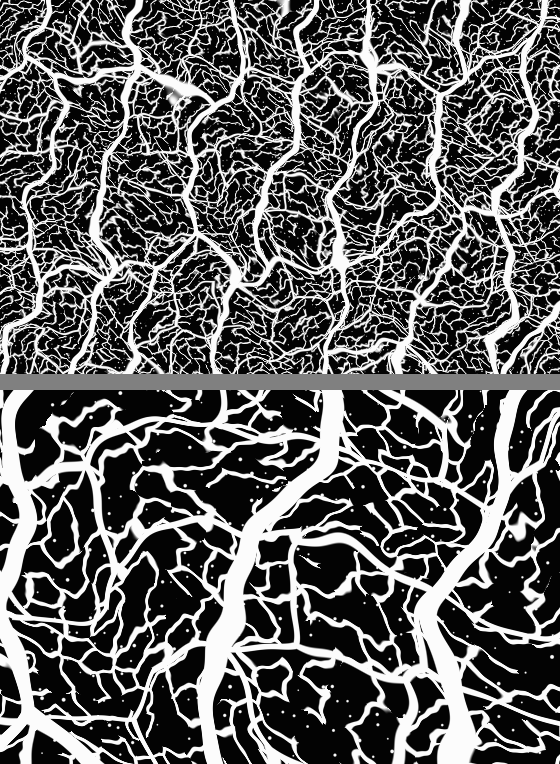
Top: the whole. Bottom: its middle third, enlarged.
Reproduce this pattern procedurally as a Shadertoy shader.

```glsl
// Leaf skeleton: white branching veins of three ranks over black tissue.

vec2 hash2(vec2 c) {
    vec3 q = fract(c.xyx * vec3(0.1031, 0.1030, 0.0973));
    q += dot(q, q.yzx + 33.33);
    return fract((q.xx + q.yz) * q.zy);
}

vec2 cellPoint(vec2 cell) {
    return 0.1 + 0.8 * hash2(cell + 57.0);
}

// Layered sines that bend straight cell borders into organic curves
vec2 wobble(vec2 p, float freq) {
    vec2 a = sin(p.yx * freq + vec2(0.7, 2.1) + 1.3 * sin(p * freq * 0.7));
    vec2 b = sin(p.yx * freq * 2.3 + p * freq * 1.1 + vec2(4.0, 1.0));
    return (a + 0.5 * b) / freq;
}

// Signed distance to stretched cellular borders.
// Upright borders get the full half width, level ones width * crossRatio;
// the share "gaps" of the borders is left out to give open ends.
float veins(vec2 p, vec2 size, float width, float crossRatio, float gaps) {
    vec2 q = p / size, home = floor(q), f = q - home;
    vec2 nearCell = vec2(0.0), nearPoint = vec2(0.0);
    float best = 1e3;
    for (int y = -1; y <= 1; y++)
    for (int x = -1; x <= 1; x++) {
        vec2 c = vec2(x, y);
        vec2 r = c + cellPoint(home + c) - f;
        if (dot(r, r) < best) {
            best = dot(r, r);
            nearCell = c;
            nearPoint = r;
        }
    }
    float dist = 1.0;
    for (int y = -2; y <= 2; y++)
    for (int x = -2; x <= 2; x++) {
        if (x == 0 && y == 0) continue;
        vec2 c = nearCell + vec2(x, y);
        vec2 r = c + cellPoint(home + c) - f;
        vec2 n = normalize(r - nearPoint);
        vec2 slope = n / size;
        // Both sides of a border share the same random pair
        vec2 rnd = hash2(2.0 * home + nearCell + c + 311.0);
        if (rnd.x < gaps) continue;
        float upright = abs(slope.x) / length(slope);
        float w = width * mix(crossRatio, 1.0, upright) * (0.8 + 0.4 * rnd.y);
        dist = min(dist, dot(0.5 * (r + nearPoint), n) / length(slope) - w);
    }
    return dist;
}

// Sparse tiny dots, one at most per grid cell
float specks(vec2 p) {
    vec2 q = p / 0.012, cell = floor(q);
    vec2 rnd = hash2(cell + 900.0);
    vec2 center = 0.25 + 0.5 * hash2(cell + 400.0);
    float radius = rnd.x < 0.3 ? 0.0006 + 0.0011 * rnd.y : -0.01;
    return length(q - cell - center) * 0.012 - radius;
}

void mainImage(out vec4 fragColor, in vec2 fragCoord) {
    vec2 p = fragCoord / iResolution.y;
    float pixel = 1.0 / iResolution.y;

    // Gentle bends shared by all ranks, then a finer crinkle
    vec2 bent = p + 0.35 * wobble(p, 14.0) + 0.2 * wobble(p + 3.0, 47.0);
    vec2 crinkled = bent + 0.3 * wobble(p, 110.0) + 0.25 * wobble(p, 230.0);

    // Main veins lean to the right as they rise
    vec2 leaning = bent - vec2(0.2 * bent.y, 0.0);
    float mainVeins = veins(leaning + 4.0, vec2(0.21, 0.40), 0.0085, 0.55, 0.0);
    float sideVeins = veins(bent + 9.0, vec2(0.13, 0.10), 0.0033, 0.85, 0.2);
    float fineVeins = veins(crinkled + 2.0, vec2(0.029, 0.025), 0.0022, 1.0, 0.3);

    float d = min(min(mainVeins, sideVeins), min(fineVeins, specks(p)));
    float ink = 1.0 - smoothstep(-0.8 * pixel, 0.8 * pixel, d);
    fragColor = vec4(mix(vec3(0.01), vec3(0.99), ink), 1.0);
}
```
